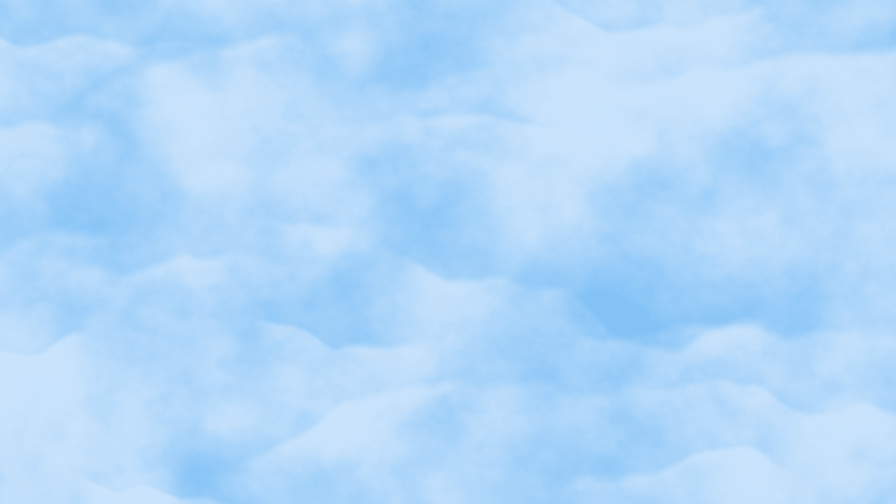
Write a Shadertoy shader that draws this texture.

```glsl
// Soft pale clouds in a light blue sky. Rotated value-noise octaves give the
// haze; many rows of cloud banks add a crisp crest that fades downward,
// with a slightly deeper blue just above each crest.

const vec3 DEEP_BLUE  = vec3(0.50, 0.755, 0.965);
const vec3 PALE_CLOUD = vec3(0.82, 0.905, 0.990);

const vec2  HAZE_SCALE    = vec2(4.6, 5.4);  // noise cells per canvas height
const float HAZE_GAIN     = 0.56;
const float HAZE_LEVEL    = 0.55;
const float HAZE_CONTRAST = 1.36;

const int   BANK_ROWS      = 9;
const float BANK_SPACING   = 0.13;
const float CREST_SWING    = 0.36;
const float CREST_SHARP    = 0.005;
const float CREST_SOFT     = 0.022;
const float BANK_FADE      = 0.085;
const float BANK_STRENGTH  = 0.32;
const float SHADE_FADE     = 0.06;
const float SHADE_STRENGTH = 0.13;

const float LIMIT_START = 0.74;
const float LIMIT_RANGE = 0.18;

float hash(vec2 p) {
    vec3 q = fract(p.xyx * 0.1031);
    q += dot(q, q.yzx + 33.33);
    return fract((q.x + q.y) * q.z);
}

// Value noise with quintic interpolation
float noise(vec2 p) {
    vec2 cell = floor(p);
    vec2 f = p - cell;
    f = f * f * f * (f * (f * 6.0 - 15.0) + 10.0);
    float low  = mix(hash(cell), hash(cell + vec2(1, 0)), f.x);
    float high = mix(hash(cell + vec2(0, 1)), hash(cell + vec2(1, 1)), f.x);
    return mix(low, high, f.y);
}

// Normalised sum of octaves, each one turned against the last
float fbm(vec2 p, int octaves, float gain) {
    const mat2 TURN = mat2(1.6, 1.2, -1.2, 1.6);
    float sum = 0.0, total = 0.0, weight = 1.0;
    for (int i = 0; i < octaves; i++) {
        sum += weight * noise(p);
        total += weight;
        weight *= gain;
        p = TURN * p + 17.3;
    }
    return sum / total;
}

// Brightness added by one bank: lit below its crest, shaded above it
float bank(vec2 p, float row) {
    float swing = fbm(vec2(p.x * 2.3, row * 7.7 + 3.0), 4, 0.45) - 0.5;
    float crest = (row + 0.5) * BANK_SPACING + CREST_SWING * swing;
    float presence = smoothstep(0.38, 0.64, noise(vec2(p.x * 3.0 + 5.0, row * 5.5 + 40.0)));
    float softness = mix(CREST_SHARP, CREST_SOFT, noise(vec2(p.x * 3.5, row * 3.5 + 90.0)));
    float depth = crest - p.y;
    float lit = smoothstep(-softness, softness, depth);
    float glow = BANK_STRENGTH * exp(-max(depth, 0.0) / BANK_FADE);
    float shade = SHADE_STRENGTH * exp(-max(-depth, 0.0) / SHADE_FADE);
    return presence * mix(-shade, glow, lit);
}

void mainImage(out vec4 fragColor, in vec2 fragCoord) {
    vec2 p = fragCoord / iResolution.y;

    // Broad haze with fine wisps
    float haze = fbm(p * HAZE_SCALE + 11.0, 6, HAZE_GAIN);
    float density = HAZE_LEVEL + HAZE_CONTRAST * (haze - 0.5);

    // Crested banks, patchy where the haze is thin
    float banks = 0.0;
    for (int i = 0; i < BANK_ROWS; i++) {
        banks += bank(p, float(i));
    }
    density += banks * mix(0.6, 1.2, haze);

    // Gentle limit keeps the brightest overlaps from going flat
    float excess = max(density - LIMIT_START, 0.0);
    density = min(density, LIMIT_START) + LIMIT_RANGE * (1.0 - exp(-excess / LIMIT_RANGE));

    fragColor = vec4(mix(DEEP_BLUE, PALE_CLOUD, clamp(density, 0.05, 1.0)), 1.0);
}
```
